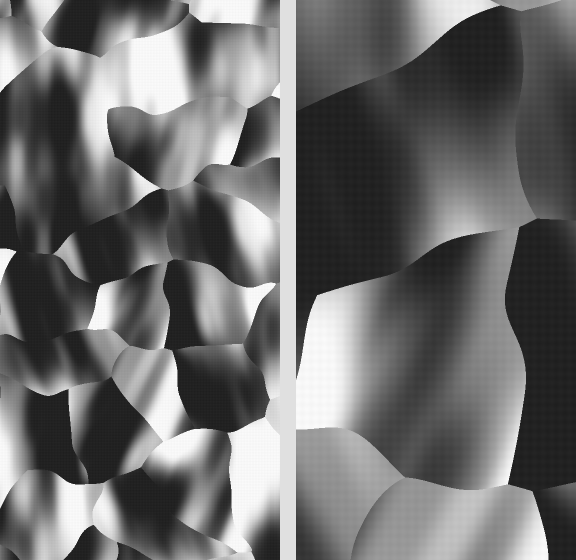
Left, the full canvas; right, a detail of the centre.
Reproduce this texture procedurally as a Shadertoy shader.

```glsl
const vec2  CELL_FREQ   = vec2(3.0, 3.8);   // patches per canvas width
const float CELL_JITTER = 0.95;
const float WARP_FREQ   = 7.0;
const float WARP_SIZE   = 0.075;
const vec2  STREAK_FREQ = vec2(5.2, 2.5);   // tall soft blotches
const float JUMP_SHARE  = 0.62;             // patches that break the pattern
const float JUMP_SIZE   = 1.3;
const float MAX_TILT    = 0.9;
const float DARKEST     = 0.13;
const float LIGHTEST    = 0.97;
const float TONE_GAMMA  = 1.12;
const float WEAVE_FREQ  = 96.0;
const float WEAVE_DEPTH = 0.012;
const float TAU         = 6.2831853;

vec2 hash2(vec2 p) {
    vec3 q = fract(p.xyx * vec3(0.1031, 0.1030, 0.0973));
    q += dot(q, q.yzx + 33.33);
    return fract((q.xx + q.yz) * q.zy);
}

float valueNoise(vec2 p) {
    vec2 i = floor(p), f = fract(p);
    f = f * f * f * (f * (f * 6.0 - 15.0) + 10.0);
    float low  = mix(hash2(i).x, hash2(i + vec2(1, 0)).x, f.x);
    float high = mix(hash2(i + vec2(0, 1)).x, hash2(i + vec2(1, 1)).x, f.x);
    return mix(low, high, f.y);
}

// Blurred vertical streaks, spread to an almost even range of tones
float streaks(vec2 p) {
    vec2 q = p * STREAK_FREQ + 40.0;
    float n = 0.57 * valueNoise(q)
            + 0.29 * valueNoise(q * vec2(2.1, 1.7) + 17.3)
            + 0.14 * valueNoise(q * vec2(4.0, 2.6) + 51.7);
    return smoothstep(0.27, 0.74, n);
}

// Centre of the nearest patch (xy) and its grid id (zw)
vec4 nearestPatch(vec2 p) {
    vec2 q = p * CELL_FREQ;
    vec2 base = floor(q);
    float best = 1e3;
    vec4 patchInfo = vec4(0.0);
    for (int y = -1; y <= 1; y++)
    for (int x = -1; x <= 1; x++) {
        vec2 id = base + vec2(x, y);
        vec2 centre = id + 0.5 + CELL_JITTER * (hash2(id + 71.0) - 0.5);
        float d = length(q - centre);
        if (d < best) {
            best = d;
            patchInfo = vec4(centre / CELL_FREQ, id);
        }
    }
    return patchInfo;
}

float shade(vec2 p) {
    // Wavy patch outlines
    vec2 w = p * WARP_FREQ + 9.0;
    vec2 warp = vec2(valueNoise(w), valueNoise(w + 63.0)) - 0.5;
    vec4 cell = nearestPatch(p + WARP_SIZE * warp);

    // Some patches shift and tilt the streaks, the rest run on seamlessly
    float broken = step(hash2(cell.zw + 23.0).x, JUMP_SHARE);
    vec2 jump = broken * JUMP_SIZE * (hash2(cell.zw + 5.0) - 0.5);
    float tilt = broken * MAX_TILT * (hash2(cell.zw + 37.0).y - 0.5);
    float c = cos(tilt), s = sin(tilt);
    vec2 local = mat2(c, s, -s, c) * (p - cell.xy);
    return streaks(cell.xy + local + jump);
}

void mainImage(out vec4 fragColor, in vec2 fragCoord) {
    // Four samples smooth the patch edges
    float tone = 0.0;
    for (int i = 0; i < 4; i++) {
        vec2 offset = vec2(i % 2, i / 2) * 0.5 - 0.25;
        tone += 0.25 * shade((fragCoord + offset) / iResolution.x);
    }
    float grey = mix(DARKEST, LIGHTEST, pow(tone, TONE_GAMMA));

    // Faint woven ripple
    vec2 ripple = sin(TAU * WEAVE_FREQ * fragCoord / iResolution.x);
    grey += WEAVE_DEPTH * 0.5 * (ripple.x + ripple.y);
    fragColor = vec4(vec3(grey), 1.0);
}
```
